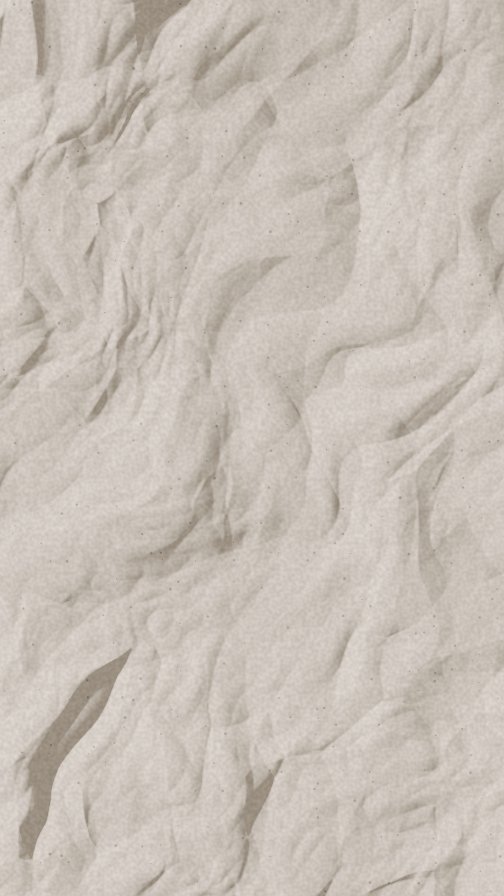
A Shadertoy shader for this texture:

```glsl
#define LIGHT_PAPER vec3(0.83, 0.80, 0.77)
#define SHADE_DROP vec3(0.18, 0.19, 0.21)
#define LIGHT_DIR vec2(-0.866, 0.5)
#define FOLD_SCALE 2.6
#define FOLD_STRETCH vec2(1.2, 0.8)
#define RELIEF 2.7
#define CREASE_WIDTH 0.003
#define GRAIN_SCALE 135.0
#define GRAIN_AMOUNT 0.055
#define SPECK_SCALE 55.0
#define SPECK_SHARE 0.06

vec3 hash3(vec2 p) {
    vec3 q = fract(p.xyx * vec3(0.1031, 0.1030, 0.0973));
    q += dot(q, q.yxz + 33.33);
    return fract((q.xxy + q.yzz) * q.zyx);
}

float cornerSlope(vec2 corner, vec2 p) {
    float angle = 6.2832 * hash3(corner).x;
    return dot(vec2(cos(angle), sin(angle)), p - corner);
}

float gradientNoise(vec2 p) {
    vec2 cell = floor(p), f = p - cell;
    vec2 blend = f * f * f * (f * (f * 6.0 - 15.0) + 10.0);
    vec2 step10 = vec2(1.0, 0.0);
    float low = mix(cornerSlope(cell, p), cornerSlope(cell + step10, p), blend.x);
    float high = mix(cornerSlope(cell + step10.yx, p), cornerSlope(cell + 1.0, p), blend.x);
    return mix(low, high, blend.y);
}

// Flat facets: each cell is raised or sunk from its straight borders
float facets(vec2 p) {
    vec2 cell = floor(p);
    float nearest = 9.0, second = 9.0, lift = 0.0;
    for (int y = -1; y <= 1; y++)
    for (int x = -1; x <= 1; x++) {
        vec2 id = cell + vec2(x, y);
        vec3 rnd = hash3(id);
        vec2 r = id + 0.1 + 0.8 * rnd.xy - p;
        float d = dot(r, r);
        if (d < nearest) {
            second = nearest;
            nearest = d;
            lift = 2.0 * rnd.z - 1.0;
        } else {
            second = min(second, d);
        }
    }
    float gap = second - nearest;
    return lift * gap / (1.0 + 0.7 * gap);
}

// Height of the crumpled sheet
float sheetHeight(vec2 p) {
    p += 0.12 * vec2(gradientNoise(p * 2.5 + 3.7), gradientNoise(p * 2.5 + 17.3));
    p += 0.03 * vec2(gradientNoise(p * 8.0 + 5.1), gradientNoise(p * 8.0 + 29.6));
    vec2 across = -LIGHT_DIR, along = vec2(-across.y, across.x);
    vec2 q = FOLD_STRETCH * vec2(dot(p, across), dot(p, along)) * FOLD_SCALE + 20.0;
    mat2 turn = mat2(0.88, 0.475, -0.475, 0.88);
    float height = 0.0, scale = FOLD_SCALE, weight = 0.42;
    for (int i = 0; i < 3; i++) {
        float calm = smoothstep(-0.25, 0.35, gradientNoise(p * 2.2 + 11.0 * float(i)));
        float folds = facets(q) + 0.6 * abs(gradientNoise(q * 1.3 + 8.2));
        height += weight * mix(0.3, 1.2, calm) * folds / scale;
        q = turn * q * 2.2 + 13.7;
        scale *= 2.2;
        weight *= 0.76;
    }
    return height;
}

// Sparse dark flecks in the pulp
float specks(vec2 p) {
    vec2 cell = floor(p);
    vec3 rnd = hash3(cell + 71.0);
    float radius = mix(0.06, 0.15, fract(rnd.z * 37.0));
    float dist = length(p - cell - 0.25 - 0.5 * rnd.xy);
    return step(rnd.z, SPECK_SHARE) * (1.0 - smoothstep(radius * 0.4, radius * 1.6, dist));
}

void mainImage(out vec4 fragColor, in vec2 fragCoord) {
    vec2 p = fragCoord / iResolution.x;

    // Slope of the sheet towards the light
    vec2 reach = LIGHT_DIR * CREASE_WIDTH;
    float slope = (sheetHeight(p - reach) - sheetHeight(p + reach)) / (2.0 * CREASE_WIDTH);
    float broad = 0.6 * gradientNoise(p * 1.4 + 6.3) + 0.2 - 0.4 * fragCoord.y / iResolution.y;
    float lit = clamp(RELIEF * slope + broad, -2.4, 2.5);

    // Shadows deepen faster than highlights rise
    float depth = 0.333 * exp(-0.6 * lit) - 0.15;
    vec3 color = LIGHT_PAPER - SHADE_DROP * depth;

    // Paper grain and flecks
    float grain = gradientNoise(p * GRAIN_SCALE) + 0.5 * gradientNoise(p * GRAIN_SCALE * 0.47 + 40.0);
    color += GRAIN_AMOUNT * grain;
    color -= 0.13 * specks(p * SPECK_SCALE);
    fragColor = vec4(color, 1.0);
}
```
